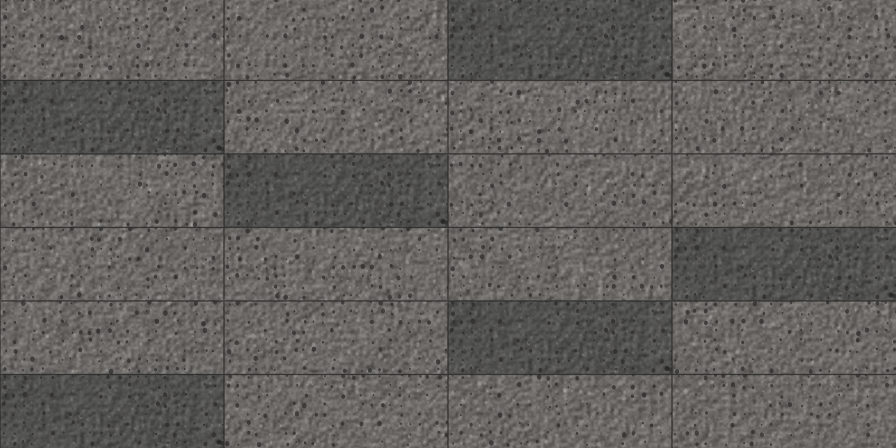
Reproduce this texture procedurally as a WebGL 1 fragment shader.

```glsl
precision highp float;
// Stacked grey granite tiles, four across and six down, one darker tile in each row.

uniform vec2 u_resolution;

float hash(vec2 p) {
  vec3 q = fract(vec3(p.xyx) * 0.1031);
  q += dot(q, q.yzx + 33.33);
  return fract((q.x + q.y) * q.z);
}

float noise(vec2 p) {
  vec2 i = floor(p), f = fract(p);
  f = f * f * (3.0 - 2.0 * f);
  return mix(mix(hash(i), hash(i + vec2(1.0, 0.0)), f.x),
             mix(hash(i + vec2(0.0, 1.0)), hash(i + 1.0), f.x), f.y);
}

// Sparse round specks, at most one in each grid cell
float specks(vec2 p, float chance, float blur) {
  vec2 cell = floor(p);
  vec2 center = 0.3 + 0.4 * vec2(hash(cell + 11.3), hash(cell + 47.9));
  float radius = mix(0.09, 0.24, pow(hash(cell + 83.1), 2.0));
  float d = length((fract(p) - center) * vec2(1.0, 0.85));
  return step(hash(cell), chance) * (1.0 - smoothstep(radius - blur, radius + blur, d));
}

void main() {
  vec2 p = gl_FragCoord.xy / u_resolution * vec2(2.0, 1.0);
  float pixel = 1.0 / u_resolution.y;

  // Tile grid: the top row is slightly taller
  vec2 size = vec2(0.5, 0.1641);
  vec2 tile = min(floor(p / size), vec2(3.0, 5.0));
  vec2 local = p - tile * size;

  // The dark column follows powers of three modulo five
  float darkColumn = mod(floor(pow(3.0, tile.y) + 0.5), 5.0) - 1.0;
  float dark = 1.0 - step(0.5, abs(tile.x - darkColumn));

  // Dark tiles share one stone pattern, light tiles each have their own
  vec2 seed = mix(tile * vec2(37.0, 53.0) + 19.0, vec2(7.0, 311.0), dark);
  vec2 grain = local * 115.0 + seed;

  // Mineral grain with diagonal relief
  float relief = noise(grain) - noise(grain + vec2(0.75, -0.7));
  float fine = noise(grain * 1.7 + 71.0) - 0.5;
  float broad = noise(local * 42.0 + seed + 29.0) - 0.5;
  float texture = 0.12 * relief + 0.10 * fine + 0.045 * broad;

  vec3 stone = mix(vec3(0.421, 0.411, 0.397), vec3(0.316, 0.315, 0.309), dark);
  vec3 color = stone + texture * mix(1.0, 0.72, dark);

  // Pale crystals and dark pits
  float crystals = specks(local * 52.0 + seed + 5.0, 0.30, 26.0 * pixel);
  float pits = specks(local * 47.0 + seed + 13.0, 0.42, 24.0 * pixel);
  color += crystals * mix(0.085, 0.07, dark);
  color = mix(color, vec3(0.17, 0.165, 0.16), pits * 0.72);

  // Chip in the lower right corner of the dark tiles
  float chip = length(local - vec2(0.489, 0.013));
  color = mix(color, vec3(0.12), dark * 0.8 * (1.0 - smoothstep(0.003, 0.008, chip)));

  // Thin joints at the left edge and between tiles
  vec2 joint = clamp(floor(p / size + 0.5), vec2(0.0, 1.0), vec2(3.0, 5.0)) * size;
  vec2 gap = abs(p - joint);
  float line = clamp((0.0015 - min(gap.x, gap.y)) / pixel + 0.5, 0.0, 1.0);
  color = mix(color, vec3(0.17, 0.17, 0.165), line * 0.85);

  gl_FragColor = vec4(color, 1.0);
}
```
